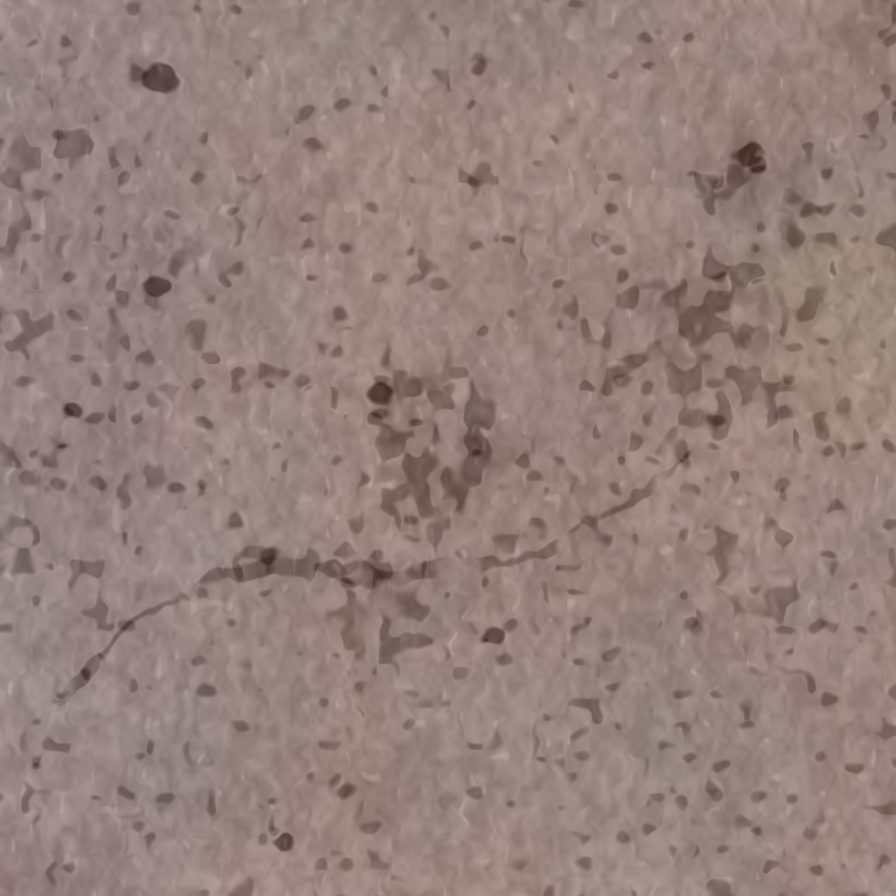
Reproduce this texture procedurally as a WebGL 1 fragment shader.

```glsl
precision highp float;
uniform vec2 u_resolution;

float hash(vec2 p) {
  p = fract(p * vec2(0.1271, 0.3117));
  p += dot(p, p.yx + 19.19);
  return fract((p.x + p.y) * p.x * 37.7);
}

float noise(vec2 p) {
  vec2 i = floor(p), f = fract(p);
  f = f * f * (3.0 - 2.0 * f);
  return mix(mix(hash(i), hash(i + vec2(1, 0)), f.x),
             mix(hash(i + vec2(0, 1)), hash(i + vec2(1, 1)), f.x), f.y);
}

float fbm(vec2 p) {
  float sum = 0.0, amp = 0.53;
  for (int i = 0; i < 4; i++) {
    sum += amp * noise(p);
    p = mat2(1.6, 1.2, -1.2, 1.6) * p + 7.3;
    amp *= 0.5;
  }
  return sum;
}

// Soft-edged elliptical area, 1 at the centre
float stain(vec2 p, vec2 centre, vec2 radius) {
  return 1.0 - smoothstep(0.45, 1.25, length((p - centre) / radius));
}

// Sparse round pits, at most one per grid cell
float pits(vec2 p, float cells, float chance, float size) {
  vec2 id = floor(p * cells);
  vec2 centre = 0.3 + 0.4 * vec2(hash(id + 3.1), hash(id + 17.7));
  float r = size * (0.5 + 0.5 * hash(id + 41.3));
  float d = length((fract(p * cells) - centre) * vec2(0.85, 1.1)) / cells;
  return step(hash(id + 71.9), chance) * (1.0 - smoothstep(r - 0.003, r + 0.003, d));
}

void main() {
  vec2 uv = gl_FragCoord.xy / u_resolution.y;
  vec2 jitter = vec2(noise(uv * 75.0), noise(uv * 75.0 + 31.0)) - 0.5;
  vec2 p = uv + 0.009 * jitter;
  vec2 wide = uv + 0.09 * (vec2(fbm(uv * 13.0), fbm(uv * 13.0 + 50.0)) - 0.5);

  // Fine grain, drawn out a little upright
  float tone = 0.085 * (noise(p * vec2(95, 55) + 5.0) - 0.5)
             + 0.055 * (noise(p * vec2(170, 120)) - 0.5)
             + 0.070 * (fbm(uv * 9.0) - 0.5);
  float flake = noise(p * vec2(85, 52) + 90.0);
  tone += 0.07 * smoothstep(0.82, 1.0, flake);

  // Weathered patches
  float patches = stain(wide, vec2(0.48, 0.51), vec2(0.10, 0.11));
  patches = max(patches, 0.85 * stain(wide, vec2(0.86, 0.79), vec2(0.07, 0.10)));
  patches = max(patches, 0.85 * stain(wide, vec2(0.80, 0.66), vec2(0.08, 0.09)));
  patches = max(patches, 0.75 * stain(wide, vec2(0.30, 0.55), vec2(0.05, 0.04)));
  patches = max(patches, 0.5 * stain(wide, vec2(0.97, 0.95), vec2(0.08, 0.08)));

  // Mineral specks, denser inside the patches and lower down
  float speck = 0.6 * noise(p * vec2(72, 60) + 13.0) + 0.4 * noise(p * 30.0 + 61.0);
  speck += 0.22 * (noise(uv * 5.0 + 8.0) - 0.5) - 0.07 * smoothstep(0.6, 0.95, uv.y);
  tone -= 0.13 * smoothstep(0.69, 0.84, speck + 0.23 * patches);
  tone -= 0.07 * patches * smoothstep(0.3, 0.6, fbm(uv * 24.0));

  // Dark pits in two sizes
  tone -= 0.24 * pits(p, 8.0, 0.12, 0.018);
  tone -= 0.14 * pits(p + 0.37, 26.0, 0.26, 0.008);

  // Winding crack, broken and uneven in width
  float s = (uv.x - 0.05) / 0.74;
  float path = 0.21 + 0.31 * s + 0.06 * sin(6.283 * s)
             + 0.035 * (fbm(vec2(uv.x * 14.0, 4.0)) - 0.5);
  float width = 0.001 + 0.006 * smoothstep(0.35, 0.8, noise(uv * 24.0 + 2.0));
  float crack = 1.0 - smoothstep(width, width + 0.004, 0.85 * abs(p.y - path));
  crack *= smoothstep(0.0, 0.06, s) * (1.0 - smoothstep(0.93, 1.0, s));
  tone -= 0.14 * crack * smoothstep(0.15, 0.5, noise(uv * 38.0 + 77.0));

  // Pink, ochre and violet drifts over the stone
  vec3 colour = vec3(0.602, 0.522, 0.500) + max(tone, -0.33);
  colour += vec3(0.022, -0.008, -0.006) * (2.0 * fbm(uv * 4.0 + 20.0) - 1.0);
  colour += vec3(0.012, 0.012, -0.020) * stain(wide, vec2(0.98, 0.62), vec2(0.16, 0.14));
  colour += vec3(-0.012, -0.006, 0.018) * (1.0 - smoothstep(0.0, 0.4, wide.x));
  gl_FragColor = vec4(colour, 1.0);
}
```
